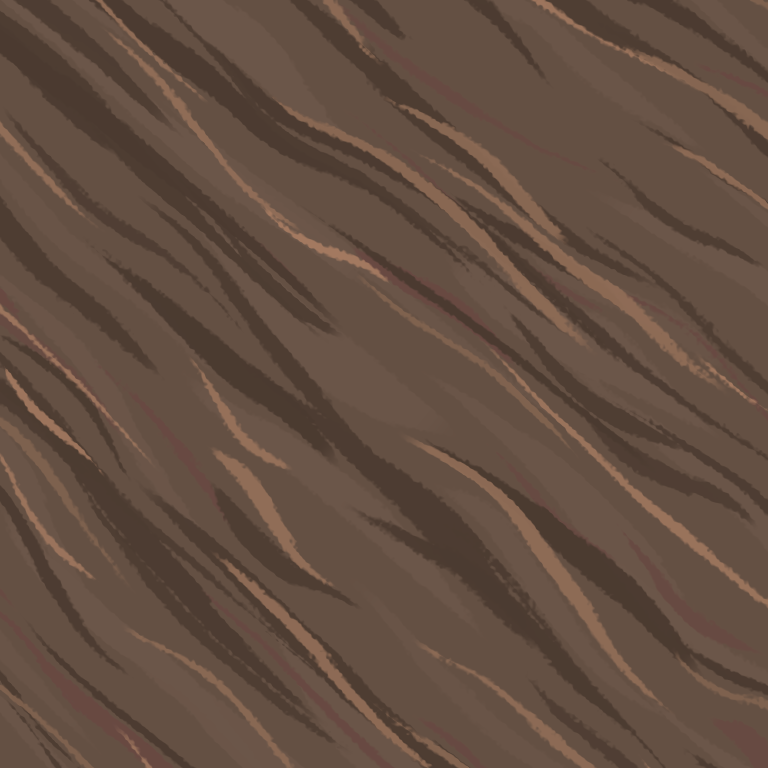
A three.js fragment shader for this texture:

```glsl
// Painted wood bark: tapered, gently wavy brush strokes sweep down to the right.
// Four layers (pale, maroon, dark, tan) of hashed strokes are laid over a flat
// ground; a shared warp bends neighbours together and grain roughens the edges.

varying vec2 vUv;

const vec3 GROUND = vec3(0.394, 0.315, 0.264);
const vec3 PALE = vec3(0.424, 0.340, 0.289);
const vec3 MAROON = vec3(0.408, 0.282, 0.256);
const vec3 DARK = vec3(0.290, 0.226, 0.186);
const vec3 TAN_DIM = vec3(0.500, 0.385, 0.308);
const vec3 TAN_BRIGHT = vec3(0.670, 0.495, 0.390);

const int MAX_STROKES = 64;
const float ANGLE = -0.70;      // mean stroke direction, radians
const float FAN = 0.15;         // turn of direction from lower left to upper right
const float MARGIN = 0.15;      // strokes may start this far outside the canvas
const float WARP = 0.050;       // shared waviness
const float BEND = 0.012;       // waviness of a single stroke
const float EDGE = 0.0021;      // edge softness
const float GRAIN = 0.0042;     // dry brush roughness
const float STREAK = 0.0055;    // bristle splitting along the strokes

float hash(vec2 p) {
  vec3 q = fract(vec3(p.xyx) * 0.1031);
  q += dot(q, q.yzx + 33.33);
  return fract((q.x + q.y) * q.z);
}

float noise(vec2 p) {
  vec2 cell = floor(p);
  vec2 f = fract(p);
  f = f * f * (3.0 - 2.0 * f);
  vec2 right = vec2(1.0, 0.0);
  return mix(mix(hash(cell), hash(cell + right), f.x),
             mix(hash(cell + right.yx), hash(cell + 1.0), f.x), f.y);
}

// Coordinates along and across a direction.
vec2 alongAcross(vec2 p, float angle) {
  vec2 dir = vec2(cos(angle), sin(angle));
  return vec2(dot(p, dir), dot(p, vec2(-dir.y, dir.x)));
}

// Coverage of one tapered stroke centred on the origin.
float stroke(vec2 q, float halfLength, float halfWidth, float key, float rough) {
  float x = q.x / halfLength;
  float phase = 6.283 * key;
  float y = q.y - BEND * sin(x * 2.6 + phase);
  float skew = 0.7 * cos(phase * 3.0);
  float taper = max(0.0, 1.0 - x * x) * (1.0 + skew * x);
  float d = abs(y) - halfWidth * taper + rough;
  float ends = 1.0 - smoothstep(0.8, 1.0, abs(x));
  return ends * (1.0 - smoothstep(-EDGE, EDGE, d));
}

// Lays a layer of scattered strokes; each takes a tone between two colours.
// Size ranges are (smallest, largest) half lengths and half widths.
void paintLayer(inout vec3 colour, vec2 p, float rough, int count, float seed,
                vec2 lengths, vec2 widths, vec3 toneA, vec3 toneB, float opacity) {
  vec2 start = vec2(hash(vec2(seed, 1.0)), hash(vec2(seed, 2.0)));
  for (int i = 0; i < MAX_STROKES; i++) {
    if (i >= count) break;
    float n = float(i);
    vec2 spread = fract(start + n * vec2(0.7549, 0.5698));
    vec2 jitter = vec2(hash(vec2(n, seed + 3.0)), hash(vec2(n, seed + 4.0))) - 0.5;
    vec2 centre = spread * (1.0 + 2.0 * MARGIN) - MARGIN + 0.12 * jitter;
    float sizeKey = hash(vec2(n, seed + 5.0));
    float widthKey = hash(vec2(n, seed + 6.0));
    float toneKey = hash(vec2(n, seed + 7.0));
    float angle = ANGLE + FAN * (centre.x + centre.y - 1.0) + 0.10 * jitter.x;
    float cover = stroke(alongAcross(p - centre, angle),
                         mix(lengths.x, lengths.y, sizeKey),
                         mix(widths.x, widths.y, widthKey * widthKey),
                         toneKey, rough);
    colour = mix(colour, mix(toneA, toneB, toneKey), cover * opacity);
  }
}

void main() {
  // Shared bending across the grain
  vec2 flow = alongAcross(vUv, ANGLE);
  float wave = noise(flow * vec2(3.4, 4.5) + 17.0) - 0.5;
  wave += 0.3 * (noise(flow * vec2(8.0, 9.0) + 41.0) - 0.5);
  vec2 p = vUv + WARP * wave * vec2(-sin(ANGLE), cos(ANGLE));

  // Edge roughness: fine grain plus long bristle streaks
  vec2 fibre = alongAcross(p, ANGLE);
  float grain = noise(vUv * 230.0 + 9.0) - 0.5;
  float streak = noise(fibre * vec2(9.0, 150.0) + 60.0) - 0.5;
  float rough = GRAIN * grain + STREAK * streak;

  vec3 colour = GROUND;
  paintLayer(colour, p, rough, 30, 11.0, vec2(0.16, 0.42), vec2(0.010, 0.034),
             PALE, mix(GROUND, PALE, 0.6), 0.9);
  paintLayer(colour, p, rough, 20, 23.0, vec2(0.10, 0.26), vec2(0.004, 0.020),
             MAROON, mix(GROUND, MAROON, 0.7), 0.95);
  paintLayer(colour, p, rough, 54, 37.0, vec2(0.13, 0.42), vec2(0.0055, 0.019),
             DARK, mix(GROUND, DARK, 0.8), 0.96);
  paintLayer(colour, p, rough, 32, 53.0, vec2(0.10, 0.38), vec2(0.0040, 0.0105),
             TAN_DIM, TAN_BRIGHT, 0.9);

  gl_FragColor = vec4(colour, 1.0);
}
```
